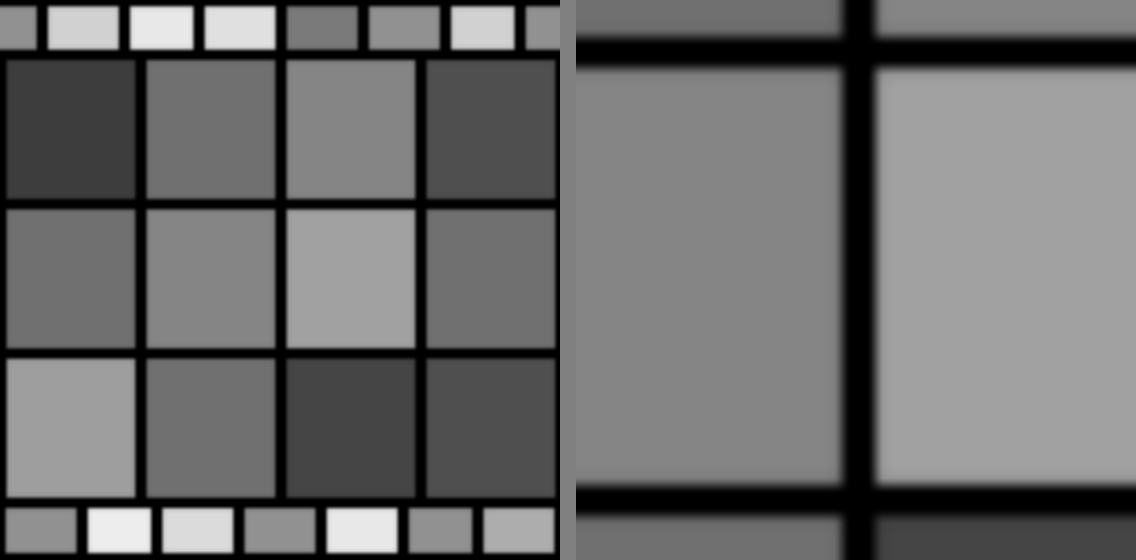
Left, the full canvas; right, a detail of the centre.
Give the GLSL for this pattern, as a WebGL 1 fragment shader.

```glsl
precision highp float;
// Grey tile wall: a 4 x 3 field of large tiles between two courses of seven
// small tiles, the upper course shifted sideways. Each tile has its own tone,
// and soft black grout is shaded from the distance to the nearest joints.

uniform vec2 u_resolution;

const float FIELD_BOTTOM = 0.102;
const float FIELD_PITCH = 0.26667;
const float FIELD_TOP = FIELD_BOTTOM + 3.0 * FIELD_PITCH;
const float WALL_BOTTOM = 0.003;
const float WALL_TOP = 0.998;
const float FIELD_SHIFT = 0.0017;
const float UPPER_SHIFT = 0.0755;
const float SMALL_COUNT = 7.0;
const float GRID_STEPS = 75.0;

// Selects one of four tones by index; other indices give zero.
float pick(vec4 tones, float index) {
  vec4 offset = abs(vec4(0.0, 1.0, 2.0, 3.0) - index);
  return dot(tones, 1.0 - step(0.5, offset));
}

// Joint between small tiles, snapped to a coarse grid for uneven widths.
float smallJoint(float index) {
  return floor(index * GRID_STEPS / SMALL_COUNT + 0.5) / GRID_STEPS;
}

// Index of the small tile at x and distance to its nearer side joint.
vec2 smallTile(float x) {
  float index = 0.0;
  for (int i = 1; i < 7; i++) {
    index += step(smallJoint(float(i)), x);
  }
  float left = x - smallJoint(index);
  float right = smallJoint(index + 1.0) - x;
  return vec2(index, min(left, right));
}

// Index of an evenly spaced tile and distance to its nearer joint.
vec2 evenTile(float x, float pitch) {
  float cell = x / pitch;
  float f = fract(cell);
  return vec2(floor(cell), min(f, 1.0 - f) * pitch);
}

// Black joint core, a blurred edge, then a faint shade into the tile.
float groutShade(float d, float core) {
  float edge = smoothstep(core, core + 0.0105, d);
  float rim = mix(0.92, 1.0, smoothstep(0.008, 0.022, d));
  return edge * rim;
}

float tileShade(vec2 d) {
  return groutShade(d.x, 0.0047) * groutShade(d.y, 0.0039);
}

float fieldTone(float column, float row) {
  vec4 lower = vec4(0.62, 0.44, 0.27, 0.31);
  vec4 middle = vec4(0.44, 0.52, 0.63, 0.44);
  vec4 upper = vec4(0.24, 0.44, 0.52, 0.31);
  vec4 tones = row < 0.5 ? lower : (row < 1.5 ? middle : upper);
  return pick(tones, column);
}

float field(vec2 p) {
  vec2 column = evenTile(fract(p.x - FIELD_SHIFT), 0.25);
  vec2 row = evenTile(p.y - FIELD_BOTTOM, FIELD_PITCH);
  return fieldTone(column.x, row.x) * tileShade(vec2(column.y, row.y));
}

// One course of small tiles between two horizontal joints.
float course(vec2 p, float shift, float bottom, float top, vec4 first, vec4 rest) {
  vec2 tile = smallTile(fract(p.x - shift));
  float tone = pick(first, tile.x) + pick(rest, tile.x - 4.0);
  float dy = max(min(p.y - bottom, top - p.y), 0.0);
  return tone * tileShade(vec2(tile.y, dy));
}

void main() {
  vec2 p = gl_FragCoord.xy / u_resolution;
  float grey;
  if (p.y < FIELD_BOTTOM) {
    grey = course(p, 0.0, WALL_BOTTOM, FIELD_BOTTOM,
                  vec4(0.57, 0.93, 0.86, 0.57), vec4(0.91, 0.57, 0.68, 0.0));
  } else if (p.y > FIELD_TOP) {
    grey = course(p, UPPER_SHIFT, FIELD_TOP, WALL_TOP,
                  vec4(0.82, 0.91, 0.88, 0.48), vec4(0.57, 0.82, 0.57, 0.0));
  } else {
    grey = field(p);
  }
  gl_FragColor = vec4(vec3(grey), 1.0);
}
```
